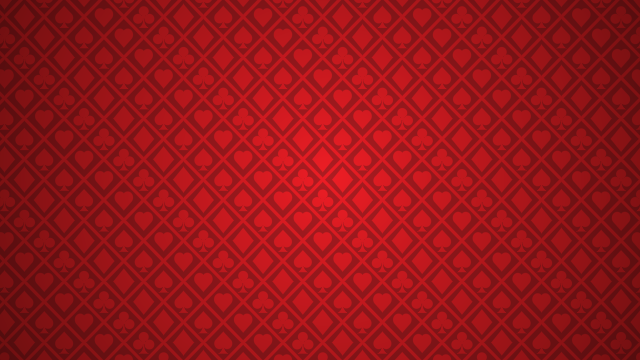
This pattern is drawn by a Shadertoy shader. Its source:

```glsl
// Red diamond trellis with a card suit in each cell, lit by a soft central glow.

// Lengths are in canvas heights, measured from the canvas centre.
const vec2  CELL        = vec2(0.1105, 0.1131);   // full diagonals of a cell
const vec2  ORIGIN      = vec2(0.0076, -0.0556);  // centre of a club cell
const float LINE_HALF   = 0.0044;
const vec2  GLOW_CENTRE = vec2(0.025, 0.010);
const float GLOW_RADIUS = 1.0;
const vec3  FIGURE_LIT  = vec3(0.93, 0.115, 0.145);
const vec3  FIGURE_DIM  = vec3(0.45, 0.060, 0.065);
const vec3  GROUND_LIT  = vec3(0.68, 0.110, 0.130);
const vec3  GROUND_DIM  = vec3(0.33, 0.050, 0.055);

// Suit sizes are in cell widths.
const vec2  DIAMOND_HALF = vec2(0.265, 0.325);
const vec2  HEART_SCALE  = vec2(0.385, 0.435);
const vec2  SPADE_SCALE  = vec2(0.375, 0.400);
const float LOBE_RADIUS  = 0.125;

float dot2(vec2 v) { return dot(v, v); }

// Heart with its tip at the origin, about 1.2 wide and 1.1 high.
float unitHeart(vec2 p) {
    p.x = abs(p.x);
    if (p.x + p.y > 1.0) return length(p - vec2(0.25, 0.75)) - sqrt(2.0) / 4.0;
    float edge = min(dot2(p - vec2(0.0, 1.0)), dot2(p - 0.5 * max(p.x + p.y, 0.0)));
    return sqrt(edge) * sign(p.x - p.y);
}

float heart(vec2 p) {
    return unitHeart((p + vec2(0.0, 0.265)) / HEART_SCALE) * HEART_SCALE.x;
}

// Narrow foot that flares towards its base.
float stem(vec2 p) {
    float flare = clamp((-0.06 - p.y) / 0.22, 0.0, 1.0);
    float halfWidth = 0.018 + 0.105 * flare * flare * flare;
    return max(abs(p.x) - halfWidth, abs(p.y + 0.16) - 0.12);
}

float spade(vec2 p) {
    vec2 q = vec2(p.x, 0.275 - p.y) / SPADE_SCALE;
    return min(unitHeart(q) * SPADE_SCALE.x, stem(p));
}

float club(vec2 p) {
    float top  = length(p - vec2(0.0, 0.14)) - LOBE_RADIUS;
    float side = length(vec2(abs(p.x) - 0.142, p.y + 0.05)) - LOBE_RADIUS;
    float hub  = length(p) - 0.055;
    return min(min(top, side), min(hub, stem(p)));
}

float diamond(vec2 p) {
    vec2 q = abs(p) / DIAMOND_HALF;
    return (q.x + q.y - 1.0) / length(1.0 / DIAMOND_HALF);
}

float suit(vec2 p, float index) {
    if (index < 0.5) return club(p);
    if (index < 1.5) return diamond(p);
    if (index < 2.5) return spade(p);
    return heart(p);
}

void mainImage(out vec4 fragColor, in vec2 fragCoord) {
    vec2 p = (fragCoord - 0.5 * iResolution.xy) / iResolution.y;
    float pixel = 1.0 / iResolution.y;

    // Diagonal lattice: cell edges lie halfway between integers
    vec2 uv = (p - ORIGIN) / CELL;
    vec2 lattice = vec2(uv.x + uv.y, uv.x - uv.y);
    vec2 id = floor(lattice + 0.5);
    vec2 offset = lattice - id;

    // Trellis lines
    vec2 toEdge = (0.5 - abs(offset)) / length(1.0 / CELL);
    float lines = min(toEdge.x, toEdge.y) - LINE_HALF;

    // Suits cycle from one diagonal to the next
    vec2 local = 0.5 * vec2(offset.x + offset.y, offset.x - offset.y) * CELL / CELL.x;
    float emblem = suit(local, mod(id.x, 4.0)) * CELL.x;

    float figure = 1.0 - smoothstep(-0.7 * pixel, 0.7 * pixel, min(lines, emblem));

    // Radial glow
    float fade = min(length(p - GLOW_CENTRE) / GLOW_RADIUS, 1.1);
    vec3 ground = mix(GROUND_LIT, GROUND_DIM, fade);
    vec3 bright = mix(FIGURE_LIT, FIGURE_DIM, fade);
    fragColor = vec4(mix(ground, bright, figure), 1.0);
}
```
